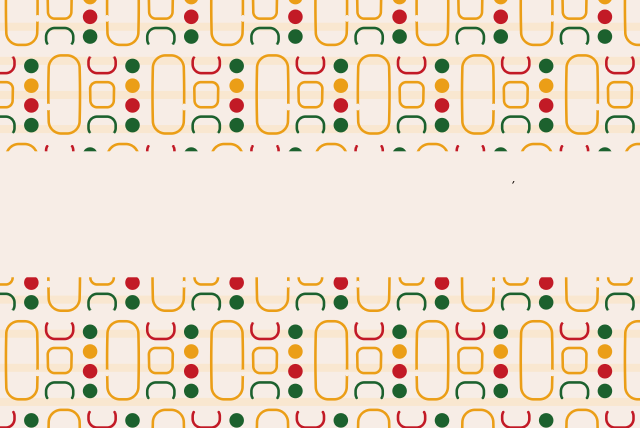
Give the GLSL for this pattern, as a Shadertoy shader.

```glsl
// Festive rows of open capsules, cups, squares, arches and dots on cream,
// with pale stripes behind and a blank band across the middle.
// Each row repeats a group of three cells; odd rows are shifted sideways.

const vec2 CANVAS = vec2(768.0, 512.0);   // design units, y runs downward
const vec3 CREAM  = vec3(0.97, 0.93, 0.90);
const vec3 STRIPE = vec3(0.975, 0.905, 0.815);
const vec3 GOLD   = vec3(0.92, 0.62, 0.09);
const vec3 GREEN  = vec3(0.11, 0.38, 0.18);
const vec3 RED    = vec3(0.76, 0.10, 0.15);
const vec3 INK    = vec3(0.12, 0.09, 0.07);

const float GROUP = 371.4;                // width of three cells
const float CELL = 125.0;
const float MARGIN = 22.0;                // capsule centre from cell edge
const vec2  FIRST_CAPSULE = vec2(77.0, 113.0);
const float ROW = 106.0;
const float ROW_SHIFT = 70.5;
const float SMALL_X = 45.5;               // column offsets from the capsule
const float DOT_X = 82.0;
const float DOT_STEP = 23.6;
const float DOT_RADIUS = 8.7;
const float STROKE = 1.55;                // half line width
const float STRIPE_STEP = 40.8;
const float STRIPE_START = 32.0;
const vec2  BAND = vec2(181.0, 331.7);    // top and bottom of the blank band
const vec2  FLECK = vec2(616.0, 218.0);

float roundBox(vec2 p, vec2 halfSize, float radius) {
    vec2 q = abs(p) - halfSize + radius;
    return length(max(q, 0.0)) + min(max(q.x, q.y), 0.0) - radius;
}

float outline(float d) { return abs(d) - STROKE; }

// Tall rounded frame with a small break in one side
float capsule(vec2 p, float side) {
    float bulge = 1.0 * (1.0 - p.y * p.y / 2300.0);
    float frame = outline(roundBox(p, vec2(18.0 + bulge, 46.7), 14.5));
    float gap = 4.0 - length(p - vec2(side * 19.0, 15.0));
    return max(frame, gap);
}

// Rounded cup, open toward negative y, with round line ends
float cup(vec2 p) {
    const vec2 halfSize = vec2(16.3, 12.0);
    const float radius = 10.5;
    const float cut = -6.5;
    float rise = -cut - halfSize.y + radius;
    vec2 tip = vec2(halfSize.x - radius + sqrt(radius * radius - rise * rise), cut);
    float body = max(outline(roundBox(p, halfSize, radius)), cut - p.y);
    return min(body, length(vec2(abs(p.x), p.y) - tip) - STROKE);
}

void paint(inout vec3 base, vec3 color, float d, float pixel) {
    base = mix(base, color, clamp(0.5 - d / pixel, 0.0, 1.0));
}

void mainImage(out vec4 fragColor, in vec2 fragCoord) {
    vec2 p = fragCoord / iResolution.xy;
    p = vec2(p.x, 1.0 - p.y) * CANVAS;
    float pixel = CANVAS.x / iResolution.x;
    vec3 color = CREAM;

    // Pale stripes
    float stripeY = mod(p.y - STRIPE_START + 0.5 * STRIPE_STEP, STRIPE_STEP) - 0.5 * STRIPE_STEP;
    paint(color, STRIPE, abs(stripeY) - 4.8, pixel);

    // Row and cell coordinates
    float row = floor((p.y - FIRST_CAPSULE.y) / ROW + 0.5);
    float y = p.y - FIRST_CAPSULE.y - row * ROW;
    float x = p.x - FIRST_CAPSULE.x + MARGIN - ROW_SHIFT * mod(row, 2.0);
    x = mod(x, GROUP);
    float cell = min(floor(x / CELL), 2.0);
    x -= cell * CELL + MARGIN;

    // Capsule, then the column of cup, square and arch
    paint(color, GOLD, capsule(vec2(x, y), cell < 0.5 ? -1.0 : 1.0), pixel);
    vec2 q = vec2(x - SMALL_X, y);
    float taper = 1.0 - 0.02 * q.y / 15.0;
    paint(color, GOLD, outline(roundBox(vec2(q.x / taper, q.y - 0.3), vec2(14.2, 15.0), 8.0)), pixel);
    paint(color, RED, cup(q - vec2(0.0, -37.5)), pixel);
    paint(color, GREEN, cup(vec2(q.x, 38.5 - q.y)), pixel);

    // Column of four dots
    for (int i = 0; i < 4; i++) {
        vec3 dotColor = i == 1 ? GOLD : (i == 2 ? RED : GREEN);
        vec2 center = vec2(DOT_X, (float(i) - 1.5) * DOT_STEP + 1.3);
        paint(color, dotColor, length(vec2(x, y) - center) - DOT_RADIUS, pixel);
    }

    // Blank band and its tiny slanted fleck
    paint(color, CREAM, max(BAND.x - p.y, p.y - BAND.y), pixel);
    vec2 f = p - FLECK;
    paint(color, INK, roundBox(vec2(f.x + 0.5 * f.y, f.y), vec2(0.7, 1.5), 0.5), pixel);

    fragColor = vec4(color, 1.0);
}
```
